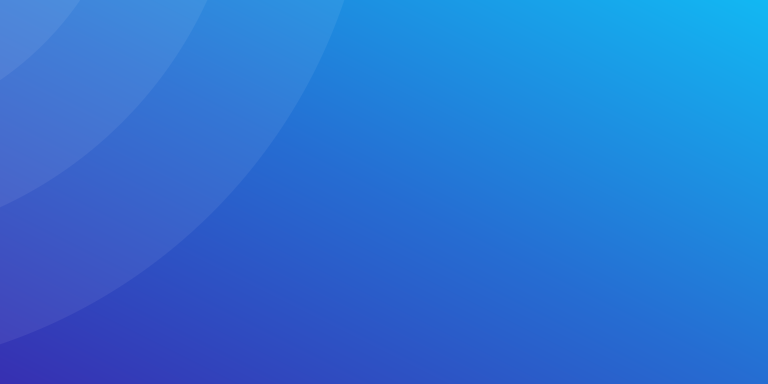
This background is drawn by a WebGL 2 fragment shader. Its source:

```glsl
#version 300 es
precision highp float;

uniform vec2 u_resolution;
out vec4 fragColor;

#define LOW_COLOR vec3(0.215, 0.185, 0.695)
#define MID_COLOR vec3(0.147, 0.428, 0.824)
#define HIGH_COLOR vec3(0.070, 0.722, 0.953)
#define DISC_OFFSET 0.458
#define DISC_RADII vec3(1.430, 1.098, 0.809)
#define DISC_OPACITY 0.065

// Three-stop ramp from the lower left corner to the upper right one
vec3 cornerGradient(vec2 uv) {
    float t = 0.5 * (uv.x + uv.y);
    vec3 lower = mix(LOW_COLOR, MID_COLOR, clamp(2.0 * t, 0.0, 1.0));
    return mix(lower, HIGH_COLOR, clamp(2.0 * t - 1.0, 0.0, 1.0));
}

// Coverage of a disc with an edge one pixel wide
float discMask(float centerDistance, float radius, float pixel) {
    return clamp(0.5 + (radius - centerDistance) / pixel, 0.0, 1.0);
}

void main() {
    vec2 uv = gl_FragCoord.xy / u_resolution;
    vec2 point = gl_FragCoord.xy / u_resolution.y;
    float pixel = 1.0 / u_resolution.y;

    vec3 color = cornerGradient(uv);

    // Concentric translucent discs centred beyond the upper left corner
    vec2 discCenter = vec2(-DISC_OFFSET, 1.0 + DISC_OFFSET);
    float centerDistance = distance(point, discCenter);
    vec3 radii = DISC_RADII;
    for (int i = 0; i < 3; i++) {
        float mask = discMask(centerDistance, radii[i], pixel);
        color = mix(color, vec3(1.0), DISC_OPACITY * mask);
    }

    fragColor = vec4(color, 1.0);
}
```
